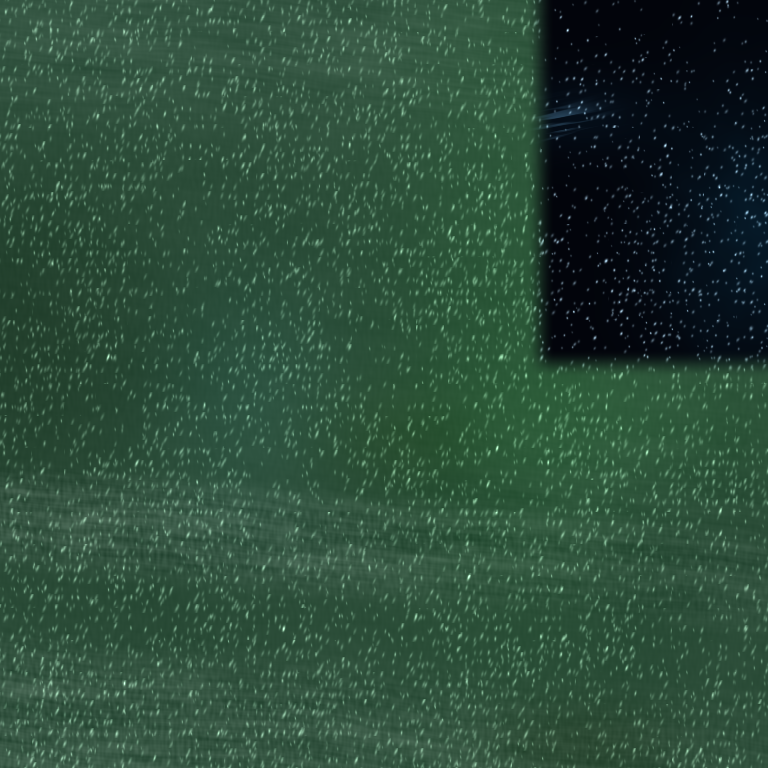
Reproduce this texture procedurally as a Shadertoy shader.

```glsl
// Rain-flecked green glass with drifting pale streaks and a soft dark window at upper right.

vec2 hash22(vec2 p) {
    vec3 q = fract(vec3(p.xyx) * vec3(0.1031, 0.1030, 0.0973));
    q += dot(q, q.yzx + 33.33);
    return fract((q.xx + q.yz) * q.zy);
}

float gradientDot(vec2 cell, vec2 offset) {
    float angle = 6.2832 * hash22(cell).x;
    return dot(vec2(cos(angle), sin(angle)), offset);
}

// Gradient noise, roughly -0.7 to 0.7
float gradientNoise(vec2 p) {
    vec2 i = floor(p), f = fract(p);
    vec2 u = f * f * f * (f * (f * 6.0 - 15.0) + 10.0);
    vec2 e = vec2(0.0, 1.0);
    float low = mix(gradientDot(i, f), gradientDot(i + e.yx, f - e.yx), u.x);
    float high = mix(gradientDot(i + e, f - e), gradientDot(i + e.yy, f - e.yy), u.x);
    return mix(low, high, u.y);
}

float fbm(vec2 p, int octaves) {
    float sum = 0.0, amplitude = 0.5;
    for (int i = 0; i < octaves; i++) {
        sum += amplitude * gradientNoise(p);
        p = p * 2.03 + 17.7;
        amplitude *= 0.55;
    }
    return sum;
}

// Soft elliptical spot, 1 at its centre
float glow(vec2 p, vec2 center, vec2 radius) {
    vec2 d = (p - center) / radius;
    return exp(-dot(d, d));
}

// One jittered layer of short, slightly tilted dashes
float specks(vec2 p, vec2 grid, float density, vec2 size, float seed) {
    vec2 cell = floor(p * grid);
    vec2 place = hash22(cell + seed);
    vec2 traits = hash22(cell + seed + 71.3);
    vec2 center = (cell + mix(vec2(0.25), vec2(0.75), place)) / grid;
    vec2 d = p - center;
    d.x -= d.y * (traits.y - 0.3) * 0.6;
    d /= size * mix(0.65, 1.15, traits.y);
    float present = step(traits.x, density);
    return present * exp(-dot(d, d)) * mix(0.25, 1.0, place.x * place.y + 0.2 * traits.y);
}

float speckField(vec2 p, float density, float stretch) {
    float sum = 0.0;
    for (int i = 0; i < 4; i++) {
        float k = float(i);
        vec2 grid = vec2(83.0, 59.0) + k * vec2(11.0, 7.0);
        vec2 size = vec2(0.0013, 0.0013 * stretch) * (1.0 + 0.08 * k);
        sum += specks(p + k * 0.037, grid, density, size, k * 43.0);
    }
    return sum;
}

// Pale strands that sag toward the right
float strands(vec2 p, float slope) {
    vec2 q = vec2(p.x, p.y + slope * p.x + 0.012 * gradientNoise(p * 4.0));
    float broad = fbm(q * vec2(3.0, 32.0), 3);
    float fine = fbm(q * vec2(14.0, 150.0) + 9.0, 2);
    return broad + 0.8 * fine;
}

vec3 greenField(vec2 p) {
    vec3 color = vec3(0.165, 0.295, 0.215);
    // Broad light and dark areas
    color += vec3(0.005, 0.045, 0.005) * glow(p, vec2(0.68, 0.62), vec2(0.16, 0.42));
    color += vec3(0.015, 0.045, 0.015) * glow(p, vec2(0.86, 0.46), vec2(0.28, 0.10));
    color += vec3(0.005, 0.025, 0.035) * glow(p, vec2(0.32, 0.49), vec2(0.12, 0.16));
    color += vec3(0.045, 0.045, 0.050) * glow(p, vec2(0.20, 0.97), vec2(0.55, 0.15));
    color -= vec3(0.035, 0.050, 0.045) * glow(p, vec2(0.02, 0.56), vec2(0.20, 0.20));
    color -= vec3(0.015, 0.015, 0.035) * glow(p, vec2(0.52, 0.43), vec2(0.11, 0.07));
    color -= vec3(0.015, 0.030, 0.035) * glow(p, vec2(0.76, 0.03), vec2(0.13, 0.06));
    color += 0.035 * fbm(p * 4.0 + 3.0, 3);

    // Pale bands, mostly in the lower part
    float sag = p.y + 0.09 * p.x;
    float upperBand = smoothstep(0.25, 0.30, sag) * (1.0 - smoothstep(0.36, 0.41, sag));
    float lowerBand = 1.0 - smoothstep(0.10, 0.21, sag);
    float fade = mix(1.0, 0.45, smoothstep(0.2, 0.9, p.x));
    float band = (upperBand + 0.9 * lowerBand) * fade;
    float topBand = 0.45 * smoothstep(0.80, 0.92, p.y);
    float weight = 0.12 + band + topBand + 0.3 * glow(p, vec2(0.82, 0.34), vec2(0.25, 0.10));
    color += vec3(0.050, 0.045, 0.050) * band;
    color += vec3(0.125, 0.120, 0.120) * strands(p, 0.10) * weight;
    color += 0.055 * gradientNoise(p * vec2(230.0, 65.0)) * (0.25 + band);
    return color;
}

vec3 darkWindow(vec2 p) {
    vec3 color = vec3(0.008, 0.016, 0.042);
    float haze = 0.85 + 0.8 * fbm(p * 9.0, 3);
    color += vec3(0.015, 0.085, 0.115) * haze * glow(p, vec2(0.98, 0.70), vec2(0.11, 0.17));
    color += vec3(0.008, 0.035, 0.050) * glow(p, vec2(0.76, 0.85), vec2(0.10, 0.05));
    float wisps = smoothstep(0.04, 0.35, strands(p, -0.18));
    color += vec3(0.18, 0.28, 0.34) * wisps * glow(p, vec2(0.735, 0.835), vec2(0.045, 0.025));
    return color;
}

void mainImage(out vec4 fragColor, in vec2 fragCoord) {
    vec2 p = fragCoord / iResolution.xy;
    // Blurred window mask, open toward the top and right
    vec2 side = smoothstep(vec2(0.685, 0.508), vec2(0.722, 0.545), p);
    float window = side.x * side.y;
    vec3 color = mix(greenField(p), darkWindow(p), window);

    // Flecks, clustered by noise and fewer at the window top
    float cluster = clamp(0.30 + 0.35 * gradientNoise(floor(p * 24.0) * 0.31), 0.10, 0.5);
    float density = cluster * mix(1.0, 0.3 + 0.7 * smoothstep(0.98, 0.70, p.y), window);
    float flecks = speckField(p, density, mix(2.3, 1.3, window));
    vec3 fleckColor = mix(vec3(0.36, 0.43, 0.38), vec3(0.60, 0.72, 0.78), window);
    color += fleckColor * flecks;
    fragColor = vec4(clamp(color, 0.0, 1.0), 1.0);
}
```
